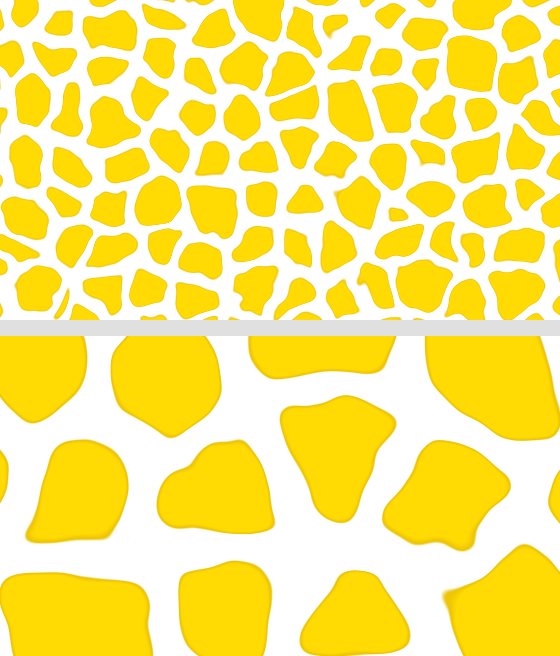
Top: the whole. Bottom: its middle third, enlarged.
Reproduce this pattern procedurally as a Shadertoy shader.

```glsl
vec3 hash3(vec2 cell) {
    vec3 q = fract(cell.xyx * vec3(0.1031, 0.1030, 0.0973));
    q += dot(q, q.yxz + 33.33);
    return fract((q.xxy + q.yzz) * q.zyx);
}

// Smooth value noise with two components in -1..1
vec2 noise2(vec2 p) {
    vec2 i = floor(p), f = fract(p);
    f = f * f * f * (f * (f * 6.0 - 15.0) + 10.0);
    vec2 low = mix(hash3(i).xy, hash3(i + vec2(1, 0)).xy, f.x);
    vec2 high = mix(hash3(i + vec2(0, 1)).xy, hash3(i + vec2(1, 1)).xy, f.x);
    return 2.0 * mix(low, high, f.y) - 1.0;
}

// Seed position in xy, size weight in z
vec3 seed(vec2 cell) {
    vec3 h = hash3(cell + 71.0);
    return vec3(cell + 0.1 + 0.8 * h.xy, 0.14 * h.z);
}

// Signed distance to the spot outline, positive inside
float spotDistance(vec2 p) {
    // Owner of this point in a weighted Voronoi diagram
    vec2 base = floor(p), owner = base;
    float best = 1e3;
    for (int y = -2; y <= 2; y++)
    for (int x = -2; x <= 2; x++) {
        vec2 cell = base + vec2(x, y);
        vec3 s = seed(cell);
        vec2 r = s.xy - p;
        float power = dot(r, r) - s.z;
        if (power < best) { best = power; owner = cell; }
    }

    // Soft minimum of the border distances rounds the corners
    vec3 own = seed(owner);
    float sum = 0.0;
    for (int y = -2; y <= 2; y++)
    for (int x = -2; x <= 2; x++) {
        if (x == 0 && y == 0) continue;
        vec3 s = seed(owner + vec2(x, y));
        vec2 r = s.xy - p;
        float border = (dot(r, r) - s.z - best) / (2.0 * length(s.xy - own.xy));
        sum += exp(-15.0 * border);
    }
    float inset = 0.08 + 0.06 * hash3(owner + 19.0).x;
    return -log(sum) / 15.0 - inset;
}

void mainImage(out vec4 fragColor, in vec2 fragCoord) {
    const float rows = 7.0;
    float pixel = rows / iResolution.y;
    vec2 p = fragCoord * pixel + 20.0;

    // Wobble the outlines
    p += 0.13 * noise2(p * 1.7) + 0.055 * noise2(p * 3.6 + 40.0);

    float d = spotDistance(p);
    vec3 yellow = vec3(1.0, 0.86, 0.01);
    vec3 rim = vec3(0.92, 0.76, 0.01);

    // Thin darker rim, then the spot over white
    vec3 spot = mix(rim, yellow, smoothstep(0.0, 0.024 + 0.5 * pixel, d));
    float cover = smoothstep(-0.8 * pixel, 0.8 * pixel, d);
    fragColor = vec4(mix(vec3(1.0), spot, cover), 1.0);
}
```
